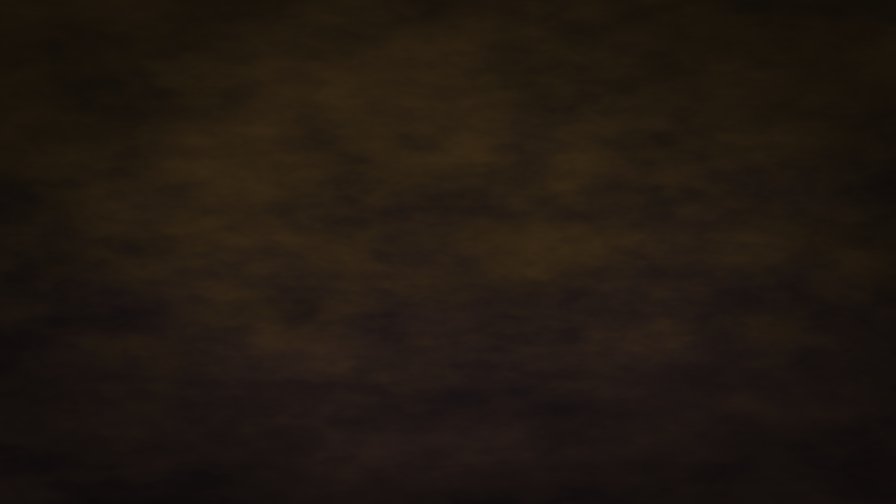
Reproduce this texture procedurally as a Shadertoy shader.

```glsl
// A dim, smoky backdrop: olive brown above sinking into plum brown below.
// Horizontally stretched fractal noise mottles the brightness and bends the
// colour transition; an elliptical vignette darkens the borders.

#define OLIVE_BROWN vec3(0.170, 0.126, 0.070)
#define PLUM_BROWN vec3(0.138, 0.099, 0.092)
#define CLOUD_SCALE vec2(4.6, 10.0)
#define STREAK_SCALE vec2(13.0, 55.0)
#define CLOUD_CONTRAST 0.85
#define STREAK_CONTRAST 0.10
#define HUE_WANDER 0.95
#define VIGNETTE_DEPTH 0.46
#define OCTAVE_GAIN 0.66
#define OCTAVES 5

// Integer hash of a lattice cell, from 0 to 1
float hash(vec2 cell) {
    uvec2 k = uvec2(ivec2(cell) + 4096);
    uint h = k.x * 1597334677u ^ k.y * 3812015801u;
    h = (h ^ (h >> 15)) * 2246822519u;
    h = (h ^ (h >> 13)) * 3266489917u;
    return float((h ^ (h >> 16)) >> 8) / 16777216.0;
}

// Value noise with quintic blending
float noise(vec2 p) {
    vec2 cell = floor(p);
    vec2 f = p - cell;
    f = f * f * f * (f * (f * 6.0 - 15.0) + 10.0);
    float low = mix(hash(cell), hash(cell + vec2(1, 0)), f.x);
    float high = mix(hash(cell + vec2(0, 1)), hash(cell + vec2(1, 1)), f.x);
    return mix(low, high, f.y);
}

// Fractal sum; each octave is turned slightly to hide the lattice
float fbm(vec2 p) {
    const mat2 turn = mat2(0.98, 0.2, -0.2, 0.98);
    float sum = 0.0, total = 0.0, weight = 1.0;
    for (int i = 0; i < OCTAVES; i++) {
        sum += weight * noise(p);
        total += weight;
        weight *= OCTAVE_GAIN;
        p = turn * p * 2.03 + 17.3;
    }
    return sum / total;
}

void mainImage(out vec4 fragColor, in vec2 fragCoord) {
    vec2 uv = fragCoord / iResolution.xy;
    vec2 p = fragCoord / iResolution.y;

    // Soft clouds with faint level streaks
    float cloud = fbm(p * CLOUD_SCALE) - 0.5;
    float streak = noise(p * STREAK_SCALE + cloud) - 0.5;

    // Olive to plum, with an uneven boundary
    float wander = fbm(p * CLOUD_SCALE * 0.8 + 83.0) - 0.5;
    float height = uv.y + HUE_WANDER * (0.5 * wander + 0.5 * cloud);
    vec3 color = mix(PLUM_BROWN, OLIVE_BROWN, smoothstep(0.1, 0.8, height));

    // Mottling acts less on blue, leaving the dark patches cooler
    float mottle = CLOUD_CONTRAST * cloud + STREAK_CONTRAST * streak;
    color *= 1.0 + mottle * vec3(1.0, 0.93, 0.6);

    // Elliptical vignette
    float radius = length((uv * 2.0 - 1.0) * vec2(0.95, 0.85));
    color *= 1.0 - VIGNETTE_DEPTH * smoothstep(0.35, 1.15, radius);

    fragColor = vec4(color, 1.0);
}
```
